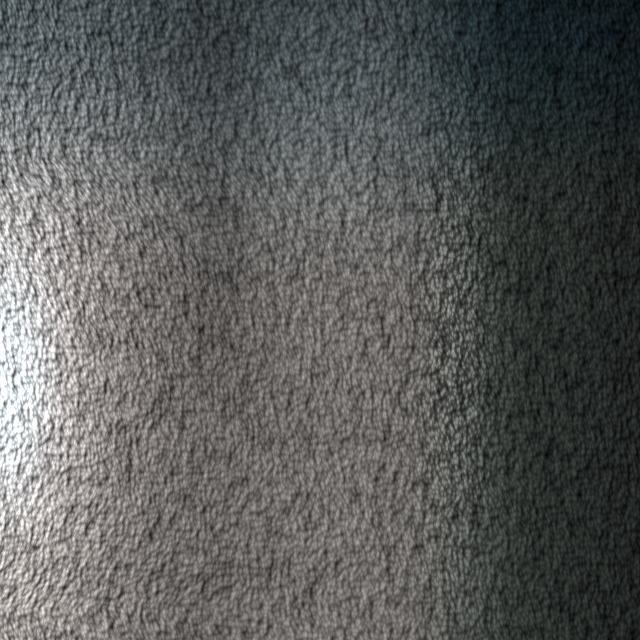
A WebGL 1 fragment shader for this texture:

```glsl
precision highp float;
// Brushed, crinkled metallic paper with a cool highlight on the left and deep shade on the right.
uniform vec2 u_resolution;

vec2 hash2(vec2 p) {
    vec3 q = fract(p.xyx * vec3(0.1031, 0.1030, 0.0973));
    q += dot(q, q.yzx + 33.33);
    return fract((q.xx + q.yz) * q.zy);
}

// Distance to the nearest scattered cell point.
float cellular(vec2 p) {
    vec2 cell = floor(p);
    vec2 local = p - cell;
    float nearest = 2.0;
    for (int y = -1; y <= 1; y++) {
        for (int x = -1; x <= 1; x++) {
            vec2 offset = vec2(float(x), float(y));
            vec2 d = offset + hash2(cell + offset + 50.0) - local;
            nearest = min(nearest, dot(d, d));
        }
    }
    return sqrt(nearest);
}

// Upright fibres at three scales, centred on zero.
float fibres(vec2 p) {
    float coarse = cellular(p * vec2(54.0, 19.0));
    float medium = cellular(p * vec2(108.0, 47.0) + 17.3);
    float fine = cellular(p * vec2(205.0, 112.0) + 41.7);
    return 0.5 - (0.25 * coarse + 0.37 * medium + 0.38 * fine);
}

float bump(float x, float centre, float width) {
    float d = (x - centre) / width;
    return exp(-d * d);
}

// Broad light over the sheet, before any grain.
float sheetLight(vec2 uv) {
    float light = 0.365 + 0.09 * (1.0 - smoothstep(0.05, 0.3, uv.x));
    light -= 0.055 * bump(uv.x, 0.34, 0.06) * smoothstep(0.2, 0.6, uv.y);
    light += 0.025 * bump(uv.x, 0.52, 0.12);
    float shadeEdge = 0.755 - 0.04 * uv.y;
    float shade = smoothstep(shadeEdge - 0.15, shadeEdge + 0.12, uv.x);
    light = mix(light, 0.15, shade);
    light -= 0.035 * smoothstep(0.85, 1.0, uv.x);
    light *= 1.0 - 0.36 * smoothstep(0.66, 1.03, uv.y);
    light += 0.17 * bump(uv.x, 0.0, 0.17) * bump(uv.y, 0.38, 0.38);
    return light + 0.3 * bump(uv.x, -0.01, 0.085) * bump(uv.y, 0.41, 0.21);
}

void main() {
    vec2 uv = gl_FragCoord.xy / u_resolution;
    float leftSide = 1.0 - smoothstep(0.05, 0.42, uv.x);

    // Bow the fibres around the highlight and let them wander slightly.
    vec2 p = uv;
    float bow = min(abs(uv.y - 0.4), 0.35);
    p.x += 0.55 * bow * bow * (1.0 - smoothstep(0.0, 0.75, uv.x));
    p.x += 0.002 * sin(uv.y * 31.0 + uv.x * 23.0) + 0.001 * sin(uv.y * 83.0 - uv.x * 57.0);

    // Grain, slanted relief and soft blotches.
    float grain = fibres(p);
    float relief = grain - fibres(p + vec2(0.0045, -0.004));
    float blotch = 0.5 - cellular(p * vec2(25.0, 8.0) + 7.9);

    float light = sheetLight(uv);
    float ridge = bump(uv.x, 0.71, 0.05) * bump(uv.y, 0.45, 0.32);
    float contrast = 0.08 + 0.75 * light + 0.12 * ridge;
    float value = light + contrast * (1.2 * grain + (0.55 + 0.45 * leftSide) * relief);
    value += 0.1 * blotch * light;
    value += 0.08 * ridge * smoothstep(0.05, 0.3, grain + 0.5 * relief);
    value = max(value, 0.015);

    // Warm middle, cool top, green-black shade and blue-white highlight.
    vec3 tint = mix(vec3(1.025, 0.99, 0.965), vec3(0.91, 1.02, 1.06), smoothstep(0.5, 1.0, uv.y));
    float shade = smoothstep(0.6, 0.84, uv.x);
    tint = mix(tint, mix(vec3(0.94, 1.04, 0.98), vec3(0.7, 1.04, 1.18), smoothstep(0.65, 1.0, uv.y)), shade);
    tint = mix(tint, vec3(1.04, 0.985, 0.975), 0.7 * leftSide * bump(uv.y, 0.42, 0.4));
    float glow = bump(uv.x, 0.0, 0.08) * bump(uv.y, 0.41, 0.2);
    tint = mix(tint, vec3(0.96, 1.02, 1.04), glow);

    gl_FragColor = vec4(clamp(value * tint, 0.0, 1.0), 1.0);
}
```
